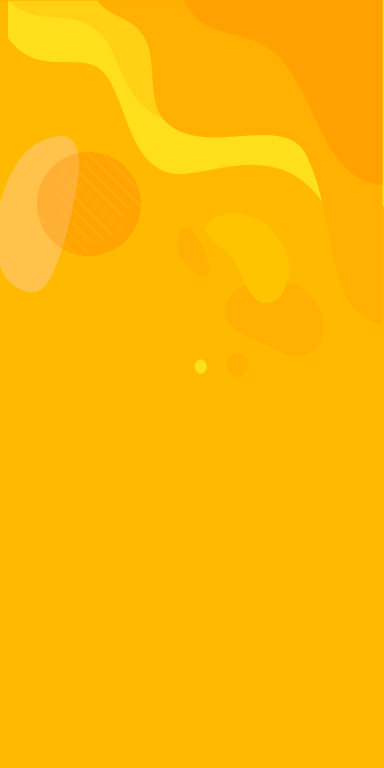
Reproduce this background procedurally as a WebGL 2 fragment shader.

```glsl
#version 300 es
precision highp float;

uniform vec2 u_resolution;
out vec4 outColor;

const float CANVAS_WIDTH = 384.0;
const vec3 AMBER = vec3(1.0, 0.73, 0.0);
const vec3 ORANGE = vec3(1.0, 0.69, 0.0);
const vec3 DEEP_ORANGE = vec3(1.0, 0.63, 0.0);
const vec3 LEMON = vec3(1.0, 0.87, 0.11);
const vec3 GOLD = vec3(1.0, 0.815, 0.075);
const vec3 HONEY = vec3(1.0, 0.77, 0.0);
const vec3 BLUSH = vec3(1.0, 0.83, 0.9);

float hash(float n) {
    return fract(sin(n * 12.99) * 4375.5);
}

float coverage(float dist, float pixel) {
    return clamp(0.5 - dist / pixel, 0.0, 1.0);
}

vec2 bezier(vec2 a, vec2 b, vec2 c, vec2 d, float t) {
    float s = 1.0 - t;
    return s * s * s * a + 3.0 * s * t * (s * b + t * c) + t * t * t * d;
}

// Signed distance to a curve that advances in x; negative above it
float waveEdge(vec2 p, vec2 a, vec2 b, vec2 c, vec2 d) {
    float x = clamp(p.x, a.x, d.x);
    float lo = 0.0, hi = 1.0;
    for (int i = 0; i < 18; i++) {
        float mid = 0.5 * (lo + hi);
        if (bezier(a, b, c, d, mid).x < x) lo = mid;
        else hi = mid;
    }
    float t = 0.5 * (lo + hi), s = 1.0 - t;
    vec2 tangent = s * s * (b - a) + 2.0 * s * t * (c - b) + t * t * (d - c);
    return (p.y - bezier(a, b, c, d, t).y) * tangent.x / length(tangent);
}

// Signed distance to a smooth closed loop through eight knots
float blob(vec2 p, vec2 knots[8]) {
    const int STEPS = 6;
    float nearest = 1e6, side = 1.0;
    vec2 a = knots[0];
    for (int i = 0; i < 8; i++) {
        vec2 k0 = knots[(i + 7) % 8], k1 = knots[i];
        vec2 k2 = knots[(i + 1) % 8], k3 = knots[(i + 2) % 8];
        for (int j = 1; j <= STEPS; j++) {
            float t = float(j) / float(STEPS);
            vec2 b = bezier(k1, k1 + (k2 - k0) / 6.0, k2 - (k3 - k1) / 6.0, k2, t);
            vec2 e = b - a, w = p - a;
            vec2 gap = w - e * clamp(dot(w, e) / dot(e, e), 0.0, 1.0);
            nearest = min(nearest, dot(gap, gap));
            if ((a.y > p.y) != (b.y > p.y) && w.x < e.x * w.y / e.y) side = -side;
            a = b;
        }
    }
    return side * sqrt(nearest);
}

float ellipse(vec2 p, vec2 radii) {
    return (length(p / radii) - 1.0) * min(radii.x, radii.y);
}

// Thin diagonal strokes of uneven length
float hatching(vec2 p, float pixel) {
    vec2 q = vec2(p.x + p.y, p.y - p.x) * 0.7071;
    float row = floor(q.y / 10.0);
    float across = abs(q.y - (row + 0.5) * 10.0) - 0.4;
    float along = abs(q.x - 12.0 * (hash(row) - 0.5)) - mix(28.0, 46.0, hash(row + 7.0));
    return coverage(max(across, along), pixel);
}

void main() {
    // Canvas space measured downward from the top edge
    vec2 p = vec2(gl_FragCoord.x, u_resolution.y - gl_FragCoord.y) * CANVAS_WIDTH / u_resolution.x;
    float pixel = CANVAS_WIDTH / u_resolution.x;
    vec3 color = AMBER;

    // Flowing yellow ribbon
    float ribbon = p.x < 95.0 ? waveEdge(p, vec2(8, 38), vec2(35, 75), vec2(70, 55), vec2(95, 66))
        : p.x < 180.0 ? waveEdge(p, vec2(95, 66), vec2(128, 82), vec2(123, 174), vec2(180, 174))
        : waveEdge(p, vec2(180, 174), vec2(216, 174), vec2(282, 139), vec2(325, 206));
    color = mix(color, LEMON, coverage(max(ribbon, 8.0 - p.x), pixel));
    float fold = p.x < 105.0 ? waveEdge(p, vec2(8, 0), vec2(36, 31), vec2(76, 2), vec2(105, 39))
        : waveEdge(p, vec2(105, 39), vec2(120, 57), vec2(123, 104), vec2(166, 120));
    color = mix(color, GOLD, coverage(max(fold, max(8.0 - p.x, p.x - 166.0)), pixel));

    // Orange sheets in the upper right
    float sheet = p.x < 147.0 ? waveEdge(p, vec2(97, 0), vec2(111, 20), vec2(135, 15), vec2(147, 43))
        : p.x < 163.0 ? waveEdge(p, vec2(147, 43), vec2(156, 65), vec2(148, 100), vec2(163, 119))
        : p.x < 308.0 ? waveEdge(p, vec2(163, 119), vec2(202, 163), vec2(288, 107), vec2(308, 159))
        : waveEdge(p, vec2(308, 159), vec2(338, 222), vec2(323, 312), vec2(382, 325));
    float rightEdge = p.x - 382.5;
    color = mix(color, ORANGE, coverage(max(sheet, rightEdge), pixel));
    float corner = p.x < 284.0 ? waveEdge(p, vec2(184, 0), vec2(206, 47), vec2(252, 22), vec2(284, 63))
        : waveEdge(p, vec2(284, 63), vec2(320, 108), vec2(326, 181), vec2(383, 185));
    color = mix(color, DEEP_ORANGE, coverage(max(corner, rightEdge), pixel));

    // Hatched disc under a translucent petal
    vec2 discPoint = p - vec2(89, 204);
    float disc = coverage(length(discPoint) - 52.0, pixel);
    color = mix(color, vec3(1.0, 0.645, 0.0), disc);
    color = mix(color, vec3(1.0, 0.75, 0.22), 0.5 * disc * hatching(discPoint, pixel));
    float petal = blob(p, vec2[8](vec2(62, 136), vec2(79, 158), vec2(70, 220), vec2(50, 279),
        vec2(28, 292), vec2(2, 271), vec2(-4, 218), vec2(22, 156)));
    color = mix(color, BLUSH, coverage(petal, pixel) * mix(0.33, 0.22, disc));

    // Soft pebbles and dots
    float leaf = blob(p, vec2[8](vec2(177, 246), vec2(180, 232), vec2(189, 228), vec2(201, 243),
        vec2(209, 267), vec2(204, 277), vec2(191, 270), vec2(180, 257)));
    float pebble = blob(p, vec2[8](vec2(225, 308), vec2(245, 285), vec2(292, 284), vec2(319, 307),
        vec2(321, 341), vec2(300, 357), vec2(268, 346), vec2(234, 329)));
    float bean = blob(p, vec2[8](vec2(206, 231), vec2(227, 214), vec2(266, 224), vec2(289, 262),
        vec2(281, 295), vec2(263, 303), vec2(248, 289), vec2(232, 257)));
    float orangeDot = ellipse(p - vec2(237.5, 365), vec2(10.5, 12));
    color = mix(color, ORANGE, coverage(min(min(leaf, pebble), orangeDot), pixel));
    color = mix(color, HONEY, coverage(bean, pixel));
    color = mix(color, LEMON, coverage(ellipse(p - vec2(200.7, 366.5), vec2(6, 7)), pixel));

    outColor = vec4(color, 1.0);
}
```
